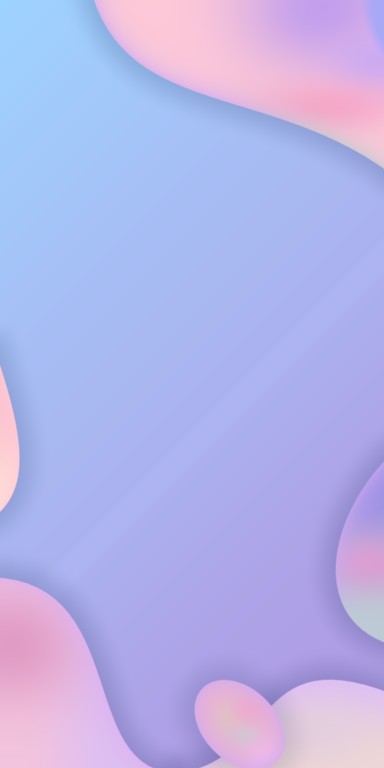
Write a WebGL 2 fragment shader that draws this background.

```glsl
#version 300 es
precision highp float;
// Pastel diagonal gradient framed by glossy, softly shadowed liquid blobs.

uniform vec2 u_resolution;
out vec4 fragColor;

const vec3 SKY = vec3(0.62, 0.825, 1.0);
const vec3 PERIWINKLE = vec3(0.663, 0.715, 0.943);
const vec3 VIOLET = vec3(0.685, 0.62, 0.90);
const vec3 LAVENDER = vec3(0.80, 0.67, 0.95);
const vec3 LILAC = vec3(0.87, 0.75, 0.95);
const vec3 BLUSH = vec3(1.0, 0.79, 0.84);
const vec3 ROSE = vec3(0.97, 0.65, 0.78);
const vec3 MAUVE = vec3(0.88, 0.61, 0.77);
const vec3 CREAM = vec3(0.93, 0.84, 0.84);
const vec3 MIST = vec3(0.74, 0.79, 0.83);
const vec3 IRIS = vec3(0.61, 0.56, 0.89);
const vec3 SHADOW_TINT = vec3(0.82, 0.835, 0.87);
const float SHADOW_WIDTH = 0.085;
const float RIM_WIDTH = 0.03;
const int CURVE_STEPS = 28;

vec2 bezier(vec2 a, vec2 b, vec2 c, vec2 d, float t) {
  float s = 1.0 - t;
  return s * s * s * a + 3.0 * s * t * (s * b + t * c) + t * t * t * d;
}

// Signed distance to a cubic curve, negative to the right of its direction
float curveDistance(vec2 p, vec2 a, vec2 b, vec2 c, vec2 d) {
  float nearest = 1e5, side = 1.0;
  vec2 start = a;
  for (int i = 1; i <= CURVE_STEPS; i++) {
    vec2 end = bezier(a, b, c, d, float(i) / float(CURVE_STEPS));
    vec2 along = end - start, v = p - start;
    vec2 gap = v - along * clamp(dot(v, along) / dot(along, along), 0.0, 1.0);
    float dist = dot(gap, gap);
    if (dist < nearest) {
      nearest = dist;
      side = along.x * v.y - along.y * v.x < 0.0 ? -1.0 : 1.0;
    }
    start = end;
  }
  return side * sqrt(nearest);
}

// Approximate distance to an ellipse whose long axis runs down to the right
float tiltedEllipse(vec2 p, vec2 radii) {
  vec2 q = vec2(p.x - p.y, p.x + p.y) * 0.7071;
  float k = length(q / radii);
  return k * (k - 1.0) / max(length(q / (radii * radii)), 1e-3);
}

// Soft spot of colour
void glow(inout vec3 col, vec2 p, vec2 centre, vec2 radii, vec3 tint) {
  vec2 q = (p - centre) / radii;
  col = mix(col, tint, exp(-dot(q, q)));
}

// Shadow around a shape, then its fill with a tinted rim
void layer(inout vec3 col, float dist, vec3 fill, vec3 rim, float shadow) {
  float shade = 1.0 - smoothstep(-0.02, SHADOW_WIDTH, dist);
  col *= mix(vec3(1.0), SHADOW_TINT, shade * shadow);
  fill = mix(fill, rim, 0.7 * exp(min(dist, 0.0) / RIM_WIDTH));
  float pixel = 1.0 / u_resolution.x;
  col = mix(col, fill, 1.0 - smoothstep(-pixel, pixel, dist));
}

vec3 backdrop(vec2 p) {
  float s = p.x + 2.0 - p.y;
  vec3 col = mix(SKY, PERIWINKLE, smoothstep(-0.35, 1.6, s) * 1.08 - 0.08);
  col = mix(col, VIOLET, smoothstep(1.2, 2.65, s));
  float band = smoothstep(1.605, 1.63, s) * (1.0 - smoothstep(1.69, 1.73, s));
  return col + 0.012 * band;
}

void main() {
  // Width 1, height 2
  vec2 p = gl_FragCoord.xy / u_resolution * vec2(1.0, 2.0);
  vec3 col = backdrop(p);

  // Upper right sweep with a folded corner
  float d = curveDistance(p, vec2(1.016, 1.549), vec2(0.703, 1.781), vec2(0.339, 1.693), vec2(0.24, 2.013));
  vec3 fill = BLUSH;
  glow(fill, p, vec2(0.84, 1.98), vec2(0.22, 0.17), vec3(0.76, 0.62, 0.93));
  glow(fill, p, vec2(0.98, 1.84), vec2(0.12, 0.09), LAVENDER);
  glow(fill, p, vec2(0.85, 1.72), vec2(0.18, 0.065), ROSE);
  float fold = p.x - 0.962 - 2.5 * (2.0 - p.y) * (2.0 - p.y);
  fill = mix(fill, vec3(0.66, 0.66, 0.97), smoothstep(-0.03, 0.012, fold));
  layer(col, d, fill, mix(LAVENDER, MIST, smoothstep(0.55, 0.85, p.x)), 0.9);

  // Left edge drop
  d = curveDistance(p, vec2(-0.013, 1.089), vec2(0.057, 0.88), vec2(0.091, 0.724), vec2(-0.026, 0.646));
  fill = mix(vec3(1.0, 0.88, 0.85), vec3(0.98, 0.76, 0.81), smoothstep(0.68, 0.95, p.y));
  layer(col, d, fill, BLUSH, 0.8);

  // Right edge drop
  d = curveDistance(p, vec2(1.021, 0.32), vec2(0.807, 0.385), vec2(0.846, 0.646), vec2(1.016, 0.815));
  fill = mix(MIST, IRIS, smoothstep(0.4, 0.72, p.y));
  glow(fill, p, vec2(0.96, 0.535), vec2(0.13, 0.075), vec3(0.86, 0.62, 0.82));
  layer(col, d, fill, mix(MIST, LAVENDER, smoothstep(0.38, 0.5, p.y)), 0.9);

  // Lower left wave
  d = curveDistance(p, vec2(-0.026, 0.497), vec2(0.328, 0.49), vec2(0.208, 0.034), vec2(0.43, -0.01));
  fill = mix(vec3(0.95, 0.77, 0.87), LILAC, smoothstep(0.05, 0.3, p.x));
  glow(fill, p, vec2(0.03, 0.32), vec2(0.18, 0.15), MAUVE);
  layer(col, d, fill, vec3(0.86, 0.69, 0.94), 0.9);

  // Lower right mound
  d = curveDistance(p, vec2(0.482, -0.01), vec2(0.716, 0.034), vec2(0.664, 0.333), vec2(1.021, 0.193));
  fill = mix(CREAM, LILAC, smoothstep(0.02, 0.26, p.y));
  glow(fill, p, vec2(0.82, 0.1), vec2(0.12, 0.08), vec3(0.89, 0.81, 0.87));
  layer(col, d, fill, LILAC, 0.9);

  // Small iridescent bead
  d = tiltedEllipse(p - vec2(0.624, 0.112), vec2(0.136, 0.095));
  fill = vec3(0.93, 0.70, 0.82);
  glow(fill, p, vec2(0.59, 0.13), vec2(0.035, 0.05), vec3(0.88, 0.76, 0.77));
  glow(fill, p, vec2(0.64, 0.085), vec2(0.04, 0.035), vec3(0.82, 0.78, 0.82));
  glow(fill, p, vec2(0.66, 0.155), vec2(0.05, 0.035), vec3(0.94, 0.67, 0.79));
  glow(fill, p, vec2(0.69, 0.03), vec2(0.05, 0.05), vec3(0.95, 0.73, 0.90));
  layer(col, d, fill, LAVENDER, 0.65);

  fragColor = vec4(col, 1.0);
}
```
